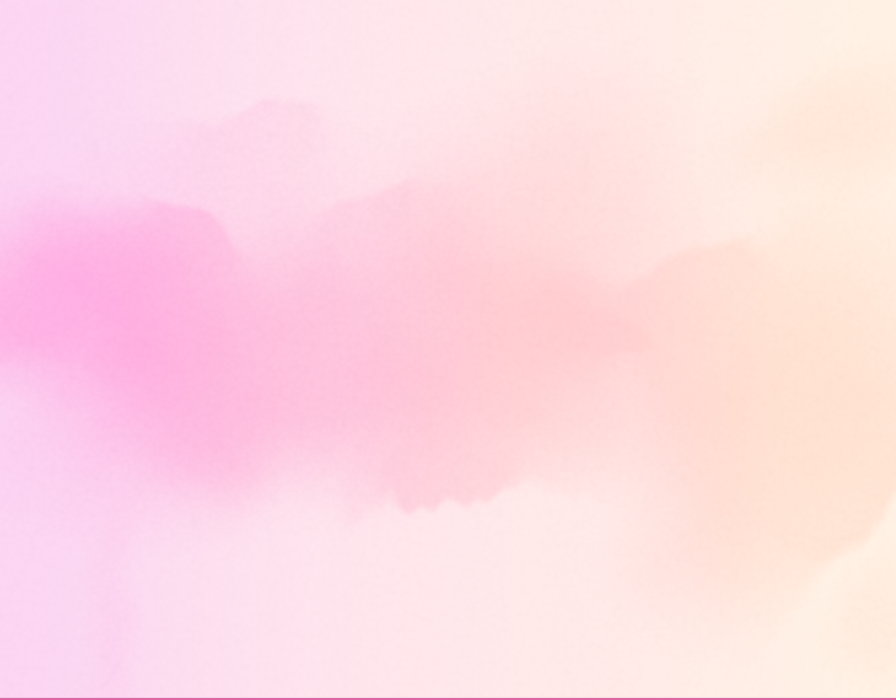
This background is drawn by a Shadertoy shader. Its source:

```glsl
vec2 hash2(vec2 cell) {
    return fract(sin(vec2(dot(cell, vec2(127.1, 311.7)), dot(cell, vec2(269.5, 183.3)))) * 43758.5);
}

// Distance to the nearest scattered point
float cellular(vec2 p) {
    vec2 cell = floor(p), local = fract(p);
    float nearest = 2.0;
    for (int y = -1; y <= 1; y++)
        for (int x = -1; x <= 1; x++) {
            vec2 offset = vec2(x, y);
            nearest = min(nearest, length(offset + hash2(cell + offset) - local));
        }
    return nearest;
}

// Layered sines bend the plane into ragged cloud outlines
vec2 ragged(vec2 p) {
    float frequency = 10.0;
    for (int i = 0; i < 6; i++) {
        p += 0.22 / frequency * sin(p.yx * frequency + vec2(1.3, 4.1) * float(i + 1));
        p = mat2(0.8, 0.6, -0.6, 0.8) * p;
        frequency *= 1.9;
    }
    // Undo the six accumulated turns
    float turn = 6.0 * atan(0.6, 0.8);
    return mat2(cos(turn), -sin(turn), sin(turn), cos(turn)) * p;
}

// Elliptical stain, soft all round but crisp towards crispSide
float wash(vec2 p, vec2 center, vec2 radius, vec2 crispSide) {
    vec2 q = (p - center) / radius;
    float d = length(q);
    float facing = dot(q / max(d, 0.001), crispSide);
    float softness = mix(0.75, 0.07, smoothstep(0.45, 0.95, facing));
    return 1.0 - smoothstep(1.0 - softness, 1.0 + softness, d);
}

// Overlapping transparent layers
void layer(inout float density, float amount) {
    density = 1.0 - (1.0 - density) * (1.0 - amount);
}

vec3 paperColor(float x) {
    vec3 c = mix(vec3(0.985, 0.835, 0.95), vec3(0.995, 0.895, 0.93), smoothstep(0.0, 0.5, x));
    c = mix(c, vec3(1.0, 0.915, 0.91), smoothstep(0.4, 0.85, x));
    return mix(c, vec3(1.0, 0.945, 0.895), smoothstep(0.8, 1.28, x));
}

vec3 pigmentColor(float x) {
    vec3 c = mix(vec3(1.0, 0.66, 0.88), vec3(0.995, 0.72, 0.85), smoothstep(0.08, 0.45, x));
    c = mix(c, vec3(1.0, 0.785, 0.80), smoothstep(0.4, 0.8, x));
    return mix(c, vec3(1.0, 0.87, 0.80), smoothstep(0.8, 1.15, x));
}

void mainImage(out vec4 fragColor, in vec2 fragCoord) {
    vec2 p = fragCoord / iResolution.y;
    p.x *= 1.28 * iResolution.y / iResolution.x;
    vec2 q = ragged(p);
    vec2 none = vec2(0.0), up = vec2(0.0, 1.0), down = vec2(0.0, -1.0);
    float density = 0.0;

    // Pink clouds on the left
    layer(density, 0.75 * wash(q, vec2(0.08, 0.55), vec2(0.19, 0.11), none));
    layer(density, 0.50 * wash(q, vec2(0.26, 0.59), vec2(0.12, 0.12), vec2(0.3, 0.95)));
    layer(density, 0.45 * wash(q, vec2(0.34, 0.50), vec2(0.20, 0.13), none));
    layer(density, 0.40 * wash(q, vec2(0.24, 0.42), vec2(0.16, 0.09), vec2(-0.6, 0.8)));
    layer(density, 0.22 * wash(q, vec2(0.16, 0.34), vec2(0.16, 0.10), none));
    layer(density, 0.22 * wash(q, vec2(0.37, 0.73), vec2(0.17, 0.13), up));
    layer(density, 0.12 * wash(q, vec2(0.17, 0.10), vec2(0.03, 0.13), none));

    // Rose body with its dripping lower lobe
    layer(density, 0.60 * wash(q, vec2(0.55, 0.50), vec2(0.34, 0.16), none));
    layer(density, 0.30 * wash(q, vec2(0.55, 0.62), vec2(0.13, 0.11), up));
    vec2 drip = q + vec2(0.0, 0.008 * sin(p.x * 110.0) * sin(p.x * 47.0));
    layer(density, 0.50 * wash(drip, vec2(0.63, 0.39), vec2(0.16, 0.13), down));

    // Coral haze and tongue
    layer(density, 0.40 * wash(q, vec2(0.83, 0.67), vec2(0.20, 0.17), none));
    layer(density, 0.55 * wash(q, vec2(0.80, 0.53), vec2(0.13, 0.065), vec2(0.95, -0.3)));

    // Peach clouds on the right
    layer(density, 0.55 * wash(q, vec2(1.05, 0.51), vec2(0.19, 0.16), vec2(-0.3, 0.95)));
    layer(density, 0.65 * wash(q, vec2(1.10, 0.34), vec2(0.18, 0.18), vec2(0.8, -0.6)));
    layer(density, 0.40 * wash(q, vec2(1.24, 0.50), vec2(0.15, 0.18), none));
    layer(density, 0.45 * wash(q, vec2(1.19, 0.81), vec2(0.10, 0.08), none));
    layer(density, 0.30 * wash(q, vec2(1.27, 0.11), vec2(0.06, 0.07), none));

    // Broad mottling and pebbled paper grain
    float mottle = cellular(q * 9.0) - 0.5;
    float grain = cellular(p * 130.0) + 0.6 * cellular(p * 67.0) - 0.8;
    density *= 1.0 - 0.12 * mottle;
    density += 0.06 * grain * (0.4 + density * (1.0 - density) * 2.0);
    vec3 color = mix(paperColor(p.x), pigmentColor(p.x), clamp(density, 0.0, 1.0));
    color -= 0.008 * grain;

    // Thin rule along the bottom
    float rule = 1.0 - smoothstep(0.002, 0.004, p.y);
    color = mix(color, vec3(0.86, 0.40, 0.64), rule);
    fragColor = vec4(color, 1.0);
}
```
